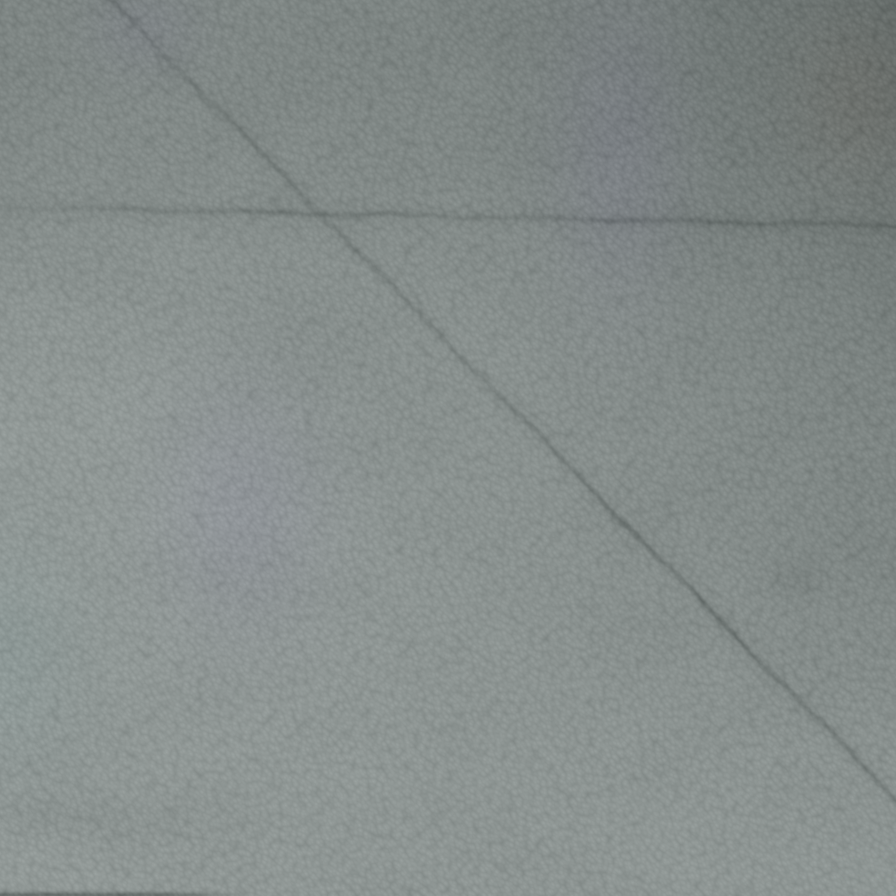
Write a WebGL 1 fragment shader that draws this texture.

```glsl
precision highp float;

uniform vec2 u_resolution;

vec2 hash2(vec2 cell) {
  vec3 p = fract(cell.xyx * vec3(0.1031, 0.1030, 0.0973));
  p += dot(p, p.yzx + 33.33);
  return fract((p.xx + p.yz) * p.zy);
}

// Distance to the nearest scattered point
float cellular(vec2 p) {
  vec2 cell = floor(p);
  vec2 local = fract(p);
  float nearest = 2.0;
  for (int y = -1; y <= 1; y++) {
    for (int x = -1; x <= 1; x++) {
      vec2 offset = vec2(float(x), float(y));
      vec2 delta = offset + hash2(cell + offset) - local;
      nearest = min(nearest, dot(delta, delta));
    }
  }
  return sqrt(nearest);
}

// Soft blotch with separate horizontal and vertical radii
float blotch(vec2 uv, vec2 center, vec2 radius) {
  vec2 d = (uv - center) / radius;
  return exp(-dot(d, d));
}

float seam(float distanceToLine, float width) {
  float d = distanceToLine / width;
  return exp(-d * d);
}

// Broad light falling off toward the upper right
float surfaceLight(vec2 uv) {
  float x = uv.x;
  float bottom = 0.585 - 0.01 * x;
  float middle = 0.59 - 0.02 * x - 0.06 * x * x;
  float top = 0.51 + 0.08 * x - 0.17 * x * x;
  float light = mix(bottom, middle, smoothstep(0.0, 0.5, uv.y));
  return mix(light, top, smoothstep(0.5, 1.0, uv.y));
}

float layeredSines(vec2 p) {
  return sin(p.x + 1.7 * sin(p.y * 0.8)) * sin(p.y + 1.3 * sin(p.x * 0.7));
}

void main() {
  vec2 uv = gl_FragCoord.xy / u_resolution;
  float light = surfaceLight(uv);

  // Uneven cloudy shading and smudges
  light += 0.005 * layeredSines(uv * vec2(17.0, 23.0));
  light += 0.004 * layeredSines(uv.yx * 47.0 + 2.0);
  light -= 0.022 * blotch(uv, vec2(0.06, 0.09), vec2(0.18, 0.025));
  light -= 0.025 * blotch(uv, vec2(0.885, 0.35), vec2(0.03, 0.025));
  light -= 0.015 * blotch(uv, vec2(0.34, 0.58), vec2(0.12, 0.08));

  // Fine grain, stretched along the falling diagonal
  vec2 grainUv = vec2(uv.x - uv.y, (uv.x + uv.y) * 1.4);
  float coarse = cellular(grainUv * 68.0 + 40.0) - 0.5;
  float fine = cellular(grainUv * 118.0 + 200.0) - 0.5;
  light -= 0.055 * coarse + 0.045 * fine;

  // Diagonal and horizontal seams with slight wobble
  float wobble = 0.0012 * sin(uv.x * 39.0) + 0.0006 * sin(uv.x * 113.0);
  float diagonal = (uv.y - 1.126 + 1.018 * uv.x) * 0.701 + wobble;
  float horizontal = uv.y - 0.769 + 0.021 * uv.x + wobble;
  float wear = 0.8 + 0.2 * sin(uv.x * 31.0 + 2.0 * sin(uv.x * 17.0));
  float diagonalDepth = mix(0.06, 0.095, smoothstep(0.4, 0.65, uv.x));
  light -= diagonalDepth * wear * seam(diagonal, 0.0032);
  light -= 0.012 * seam(diagonal, 0.012);
  light -= 0.068 * wear * mix(0.25, 1.0, smoothstep(0.03, 0.14, uv.x)) * seam(horizontal, 0.0035);
  light -= 0.012 * seam(horizontal, 0.013);

  // Short seam along the lower left edge
  light -= 0.16 * (1.0 - smoothstep(0.16, 0.3, uv.x)) * seam(uv.y - 0.001, 0.0035);

  // Green-gray stone with faint violet and warm stains
  vec3 color = light + vec3(-0.03, 0.0, -0.008);
  float violet = blotch(uv, vec2(0.27, 0.43), vec2(0.09, 0.13))
               + blotch(uv, vec2(0.69, 0.83), vec2(0.07, 0.16))
               + 0.7 * blotch(uv, vec2(0.16, 0.97), vec2(0.06, 0.05));
  color += violet * vec3(0.004, -0.006, 0.018);
  color += vec3(0.01, -0.004, -0.01) * blotch(uv, vec2(0.96, 0.89), vec2(0.08, 0.1));
  color += vec3(-0.012, 0.002, 0.003) * blotch(uv, vec2(0.0, 0.27), vec2(0.09, 0.12));

  gl_FragColor = vec4(clamp(color, 0.0, 1.0), 1.0);
}
```
